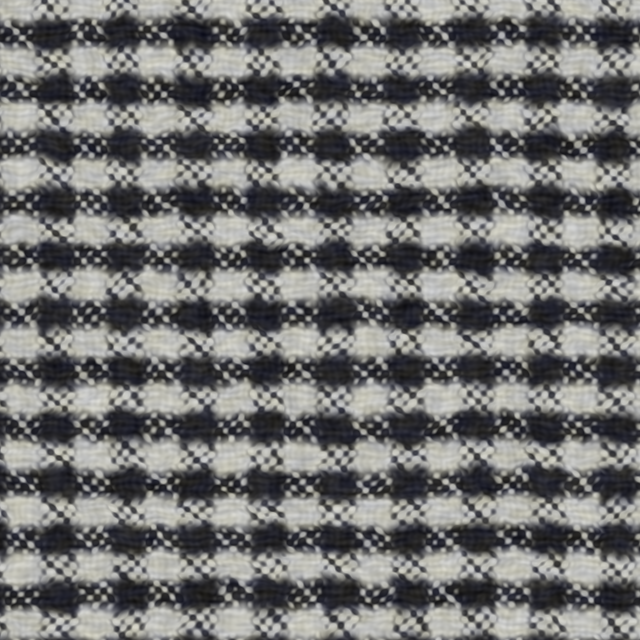
This texture is drawn by a three.js fragment shader. Its source:

```glsl
// Woven black and off-white check cloth with soft, speckled half-tone crossings.
#define REPEATS vec2(9.15, 11.38)   // checks across and down
#define OFFSET vec2(-0.05, -0.035)  // position of the first check
#define SKEW 0.11                   // lean of the columns, in checks
#define THREADS vec2(10.0, 8.0)     // threads per check
#define WOBBLE 0.3                  // thread wander, in threads
#define WEFT_COVER 0.14             // how far the weft hides the warp
#define SOFTNESS 0.115              // blur of the stripe edges, in checks
#define DARK_YARN vec3(0.135, 0.135, 0.155)
#define LIGHT_YARN vec3(0.75, 0.75, 0.725)
#define GRAIN 0.1                   // fibre contrast

varying vec2 vUv;

const float PI = 3.14159;

vec2 hashGradient(vec2 cell) {
  float angle = 2.0 * PI * fract(sin(dot(cell, vec2(127.1, 311.7))) * 43758.5);
  return vec2(cos(angle), sin(angle));
}

// Gradient noise, roughly -0.7 to 0.7.
float noise(vec2 p) {
  vec2 i = floor(p);
  vec2 f = fract(p);
  vec2 w = f * f * f * (f * (f * 6.0 - 15.0) + 10.0);
  vec2 e = vec2(1.0, 0.0);
  float low = mix(dot(hashGradient(i), f),
                  dot(hashGradient(i + e.xy), f - e.xy), w.x);
  float high = mix(dot(hashGradient(i + e.yx), f - e.yx),
                   dot(hashGradient(i + e.xx), f - e.xx), w.x);
  return mix(low, high, w.y);
}

// One where the yarn is dark: a stripe centred at 0.75 of each repeat.
float darkBand(float t, float halfWidth, float softness) {
  float d = abs(fract(t - 0.25) - 0.5);
  return 1.0 - smoothstep(halfWidth - softness, halfWidth + softness, d);
}

void main() {
  // Check coordinates, with slow drift and small thread wander.
  vec2 check = vUv * REPEATS + OFFSET;
  check.x += SKEW * (vUv.y - 0.5);
  check += 0.08 * vec2(noise(check * 0.6 + 9.0), noise(check * 0.5 + 31.0));
  vec2 wander = vec2(noise(check * vec2(2.0, 4.0)),
                     noise(check * vec2(3.0, 2.0) + 57.0));
  check += WOBBLE * 2.0 * wander / THREADS;
  vec2 thread = check * THREADS;

  // Plain weave: warp surfaces at alternate crossings, stronger on diagonals.
  float crossing = sin(PI * thread.x) * sin(PI * thread.y);
  float diagonal = cos(0.5 * PI * (thread.x + thread.y - 1.0));
  float lift = crossing + 0.3 * diagonal + 0.8 * noise(thread * 0.5 + 83.0);
  float warpOver = 0.88 * smoothstep(-0.6, 1.0, lift - WEFT_COVER);

  // Yarn tones; the weft stripe swells over dark warp and thins over light.
  float warpDark = darkBand(check.x, 0.25, 0.08);
  float fray = 0.1 * noise(thread * vec2(0.6, 0.3) + 23.0);
  float weftWidth = 0.25 + 0.05 * (warpDark - 0.5) + fray;
  float weftDark = darkBand(check.y, weftWidth, SOFTNESS);
  float dark = mix(weftDark, warpDark, warpOver);
  vec3 color = mix(LIGHT_YARN, DARK_YARN, dark);

  // Rounded threads, fibres and uneven yarn.
  float ridge = 0.022 * cos(2.0 * PI * (thread.y - 0.5))
              + 0.012 * cos(2.0 * PI * (thread.x - 0.5));
  float fibre = noise(thread * vec2(0.5, 0.9) + 17.0)
              + 0.4 * noise(thread * vec2(1.3, 1.9) + 41.0);
  float unevenness = noise(check * 1.3 + 71.0);
  color += (ridge + GRAIN * fibre) * mix(1.0, 0.75, dark);
  color += 0.04 * unevenness;

  // Faint yellow and blue tints in the yarn.
  float yarnTint = noise(thread * vec2(0.3, 0.6) + 113.0);
  color += 0.045 * yarnTint * vec3(0.5, 0.3, -1.0);

  gl_FragColor = vec4(clamp(color, 0.0, 1.0), 1.0);
}
```
